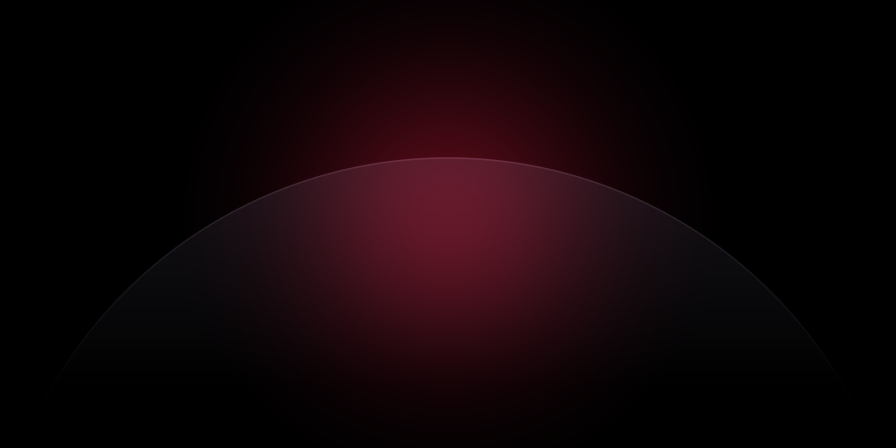
A Shadertoy shader for this background:

```glsl
// A dark dome rises from below in front of a soft crimson glow.
// The glow is a trimmed Gaussian; the dome is a circle distance function
// filled with a translucent vertical gradient and edged by a thin rim.

const vec3 GLOW_COLOR = vec3(0.330, 0.042, 0.092);
const vec3 DOME_COLOR = vec3(0.082, 0.076, 0.096);
const vec3 RIM_COLOR  = vec3(0.085, 0.070, 0.085);
const vec3 BASE_COLOR = vec3(0.002, 0.001, 0.002);

const vec2  GLOW_CENTER = vec2(0.0, 0.518);
const float GLOW_SPREAD = 0.335;
const vec2  DOME_CENTER = vec2(0.0, -0.371);
const float DOME_RADIUS = 1.020;
const float RIM_WIDTH   = 0.0035;

float circleDistance(vec2 p, vec2 center, float radius) {
    return length(p - center) - radius;
}

// Gaussian falloff that reaches exactly zero at a finite distance.
float softGlow(vec2 p, vec2 center, float spread) {
    vec2 q = (p - center) / spread;
    const float floorLevel = 0.035;
    return max(exp(-dot(q, q)) - floorLevel, 0.0) / (1.0 - floorLevel);
}

// Antialiased coverage of the inside of a distance field.
float coverage(float distanceToEdge, float pixel) {
    return 1.0 - smoothstep(-pixel, pixel, distanceToEdge);
}

void mainImage(out vec4 fragColor, in vec2 fragCoord) {
    // Height spans 0 to 1; x is centered on the canvas.
    float pixel = 1.0 / iResolution.y;
    vec2 p = vec2(fragCoord.x - 0.5 * iResolution.x, fragCoord.y) * pixel;

    // Glow on black
    vec3 color = BASE_COLOR + GLOW_COLOR * softGlow(p, GLOW_CENTER, GLOW_SPREAD);

    // Translucent dome, brightest near its crown
    float edge = circleDistance(p, DOME_CENTER, DOME_RADIUS);
    float inside = coverage(edge, 0.7 * pixel);
    float domeFade = clamp((p.y - 0.14) / 0.51, 0.0, 1.0);
    color += DOME_COLOR * domeFade * inside;

    // Thin rim just inside the edge, fading toward the ground
    float rim = inside - coverage(edge + RIM_WIDTH, 0.7 * pixel);
    float rimFade = smoothstep(0.0, 0.65, p.y);
    color += RIM_COLOR * rim * rimFade;

    fragColor = vec4(color, 1.0);
}
```
